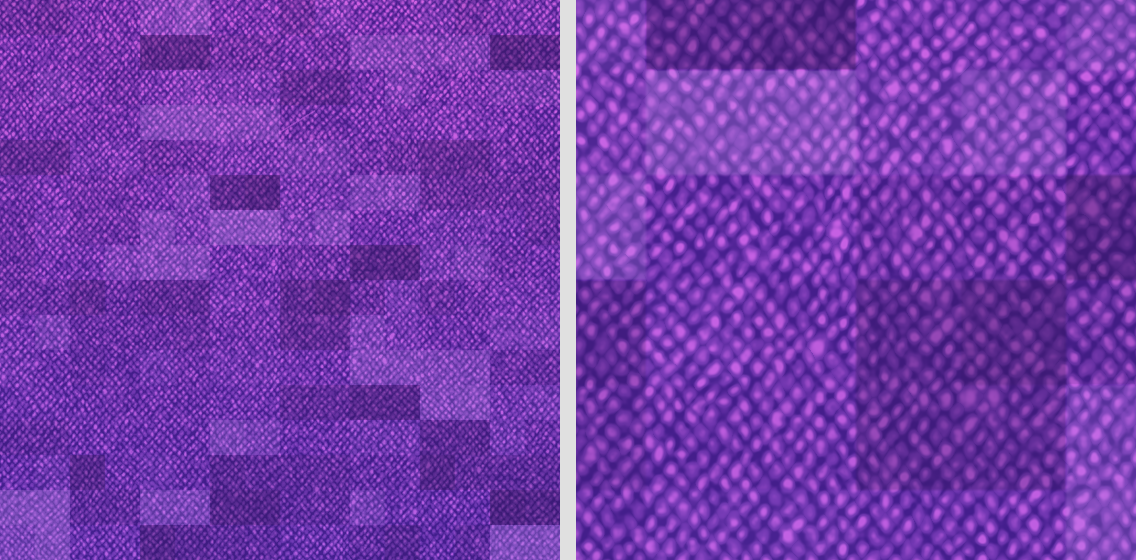
Left, the full canvas; right, a detail of the centre.
A three.js fragment shader for this texture:

```glsl
varying vec2 vUv;

const vec3 GAP_INDIGO = vec3(0.275, 0.12, 0.555);
const vec3 YARN_VIOLET = vec3(0.46, 0.22, 0.70);
const vec3 YARN_ORCHID = vec3(0.78, 0.38, 0.89);
const vec3 PATCH_LILAC = vec3(0.78, 0.60, 0.93);
const vec3 PATCH_SHADOW = vec3(0.20, 0.08, 0.34);

const vec2 WEAVE_COUNT = vec2(78.0, 136.0);
const float PATCH_COUNT = 16.0;

float hash(vec2 p) {
  vec3 q = fract(vec3(p.xyx) * 0.1031);
  q += dot(q, q.yzx + 33.33);
  return fract((q.x + q.y) * q.z);
}

float valueNoise(vec2 p) {
  vec2 cell = floor(p);
  vec2 f = fract(p);
  f = f * f * (3.0 - 2.0 * f);
  float low = mix(hash(cell), hash(cell + vec2(1.0, 0.0)), f.x);
  float high = mix(hash(cell + vec2(0.0, 1.0)), hash(cell + 1.0), f.x);
  return mix(low, high, f.y);
}

// Staggered yarn grains of varied lean: x is height, y is the grain's brightness
vec2 weave(vec2 uv, vec2 count) {
  vec2 p = uv * count;
  float baseRow = floor(p.y);
  vec2 best = vec2(0.0, 0.5);
  for (int j = -2; j <= 2; j++) {
    float row = baseRow + float(j);
    float stagger = 0.5 * mod(row, 2.0);
    float baseColumn = floor(p.x - stagger);
    for (int i = -1; i <= 1; i++) {
      vec2 id = vec2(baseColumn + float(i), row);
      float shade = hash(id + 17.0);
      vec2 jitter = vec2(hash(id + 41.0), hash(id + 73.0)) - 0.5;
      vec2 center = id + vec2(0.5 + stagger, 0.5) + jitter * vec2(0.18, 0.36);
      vec2 d = (p - center) * vec2(1.0, count.x / count.y);
      d.x -= d.y * (0.08 + 0.6 * (hash(id + 57.0) - 0.5));
      float slub = 1.0 + 0.4 * step(0.994, shade);
      vec2 radius = vec2(0.43, 0.56) * (0.85 + 0.3 * hash(id + 91.0)) * slub;
      float height = 1.0 - smoothstep(0.08, 1.05, length(d / radius));
      if (height > best.x) best = vec2(height, shade);
    }
  }
  return best;
}

// Two-cell bricks, some of them split by a separate half-cell tone
float patchTone(vec2 cell) {
  float brick = 2.0 * hash(vec2(floor(cell.x * 0.5), cell.y) + 307.0) - 1.0;
  float split = step(0.68, hash(cell + 131.0));
  float tone = brick * (0.3 + 0.7 * brick * brick);
  return clamp(tone + split * 0.9 * (hash(cell + 211.0) - 0.5), -1.0, 1.0);
}

float patchwork(vec2 uv, float count, float softness) {
  vec2 p = uv * count - 0.5;
  vec2 cell = floor(p);
  vec2 f = smoothstep(0.5 - softness, 0.5 + softness, fract(p));
  float low = mix(patchTone(cell), patchTone(cell + vec2(1.0, 0.0)), f.x);
  float high = mix(patchTone(cell + vec2(0.0, 1.0)), patchTone(cell + 1.0), f.x);
  return mix(low, high, f.y);
}

float strand(vec2 p, vec2 a, vec2 b, float width) {
  vec2 along = b - a;
  float t = clamp(dot(p - a, along) / dot(along, along), 0.0, 1.0);
  return 1.0 - smoothstep(0.3 * width, width, length(p - a - along * t));
}

vec3 yarnColor(float light) {
  vec3 lower = mix(GAP_INDIGO, YARN_VIOLET, smoothstep(0.0, 0.46, light));
  return mix(lower, YARN_ORCHID, smoothstep(0.42, 1.0, light));
}

void main() {
  // Uneven pull in the cloth, broad and local
  vec2 broad = vec2(valueNoise(vUv * 9.0), valueNoise(vUv * 9.0 + 50.0)) - 0.5;
  vec2 local = vec2(valueNoise(vUv * 40.0 + 9.0), valueNoise(vUv * 40.0 + 80.0)) - 0.5;
  vec2 grain = weave(vUv + broad * 0.010 + local * 0.003, WEAVE_COUNT);

  // Yarn light with fine fibres and broad wear
  float fibre = valueNoise(vUv * 290.0) - 0.5;
  float wear = valueNoise(vUv * 5.0 + 20.0) - 0.5;
  float contrast = mix(0.80, 0.90, vUv.y);
  float light = 0.07 + grain.x * contrast * (0.64 + 0.42 * grain.y);
  light += 0.38 * fibre + 0.10 * wear;
  vec3 color = yarnColor(clamp(light, 0.0, 1.0));

  // Bluer towards the bottom, warmer towards the top
  color *= mix(vec3(0.92, 0.97, 1.0), vec3(1.06, 1.0, 1.0), vUv.y);

  // Translucent light and dark patches
  float tone = patchwork(vUv, PATCH_COUNT, 0.02);
  color = mix(color, PATCH_LILAC, 0.28 * max(tone, 0.0));
  color = mix(color, PATCH_SHADOW, 0.45 * max(-tone, 0.0));

  // Loose thread
  float thread = strand(vUv, vec2(0.502, 0.765), vec2(0.562, 0.802), 0.002);
  color = mix(color, YARN_ORCHID, 0.5 * thread);

  gl_FragColor = vec4(color, 1.0);
}
```
